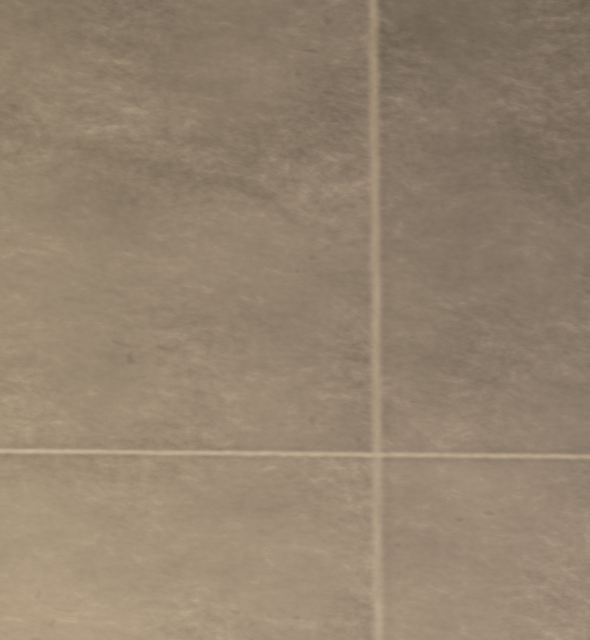
This texture is drawn by a Shadertoy shader. Its source:

```glsl
// Beige stone tiles meeting at one cross of pale grout, under a soft falloff of light.
// Stretched gradient noise gives each tile its grain, veins and pits; the two joints
// are slightly tilted, wobbling lines measured in units of the canvas height.

vec2 gradientAt(vec2 cell) {
    vec3 q = fract(vec3(cell.xyx) * vec3(0.1031, 0.1030, 0.0973));
    q += dot(q, q.yzx + 33.33);
    float angle = 6.2832 * fract((q.x + q.y) * q.z);
    return vec2(cos(angle), sin(angle));
}

float gradientNoise(vec2 p) {
    vec2 i = floor(p), f = fract(p);
    vec2 u = f * f * f * (f * (f * 6.0 - 15.0) + 10.0);
    vec2 e = vec2(1.0, 0.0);
    float low = mix(dot(gradientAt(i), f), dot(gradientAt(i + e), f - e), u.x);
    float high = mix(dot(gradientAt(i + e.yx), f - e.yx), dot(gradientAt(i + 1.0), f - 1.0), u.x);
    return mix(low, high, u.y);
}

float fbm(vec2 p) {
    float sum = 0.0, amplitude = 0.6;
    for (int k = 0; k < 5; k++) {
        sum += amplitude * gradientNoise(p);
        p = mat2(1.92, 0.25, -0.25, 1.92) * p + 17.3;
        amplitude *= 0.58;
    }
    return sum;
}

// Soft band around a segment from a to b, fading over the given width
float vein(vec2 p, vec2 a, vec2 b, float width) {
    vec2 ab = b - a;
    float d = length(p - a - ab * clamp(dot(p - a, ab) / dot(ab, ab), 0.0, 1.0));
    return exp(-d * d / (width * width));
}

void mainImage(out vec4 fragColor, in vec2 fragCoord) {
    vec2 p = fragCoord / iResolution.y;
    vec2 uv = fragCoord / iResolution.xy;
    float pixel = 1.0 / iResolution.y;

    // Signed distances to the joints
    float dx = p.x - 0.591 + 0.008 * p.y - 0.0022 * gradientNoise(vec2(3.0, p.y * 14.0));
    float dy = p.y - 0.2955 + 0.0098 * p.x - 0.0012 * gradientNoise(vec2(p.x * 18.0, 7.0));
    vec2 tile = smoothstep(-pixel, pixel, vec2(dx, dy));
    float upperLeft = tile.y * (1.0 - tile.x), upperRight = tile.y * tile.x;

    // Light falls off toward the top right; the tiles differ slightly
    float tone = 0.682 - 0.07 * uv.x - 0.138 * uv.y;
    tone -= 0.014 * upperRight;
    tone -= 0.022 * upperLeft * smoothstep(0.45, 0.31, p.y) * smoothstep(0.1, 0.5, p.x);

    // Grain drawn out sideways, shifted from tile to tile
    vec2 s = p + step(0.0, vec2(dx, dy)) * vec2(3.7, 5.3);
    s.y += 0.10 * s.x;
    vec2 warp = 0.03 * vec2(gradientNoise(s * 7.0), gradientNoise(s * 7.0 + 31.0));
    float cloud = fbm((s + warp) * vec2(3.2, 8.0));
    float streak = fbm((s + warp) * vec2(18.0, 42.0) + 9.0);
    float fine = fbm((s + 0.3 * warp) * vec2(60.0, 105.0) + 41.0);
    float rough = 0.65 + 0.75 * smoothstep(-0.25, 0.3, gradientNoise(s * 4.0 + 5.0));
    tone += 0.07 * cloud + 0.055 * rough * streak + 0.054 * rough * fine;

    // Pale flecks and rare dark pits
    tone += 0.018 * smoothstep(0.2, 0.5, streak + 0.3 * cloud + 0.3 * fine);
    float pits = gradientNoise(s * vec2(42.0, 80.0) + 71.0) + 0.5 * gradientNoise(s * 7.0) + 0.25 * fine;
    tone -= 0.045 * smoothstep(0.5, 0.8, pits);

    // Long dark vein with a pale patch at its end, and a short pale vein
    vec2 v = p + 0.4 * warp + 0.008 * streak;
    float broken = clamp(0.7 + 0.9 * streak, 0.0, 1.0);
    tone -= upperLeft * 0.05 * broken * vein(v, vec2(-0.05, 0.815), vec2(0.42, 0.69), 0.012);
    tone += upperLeft * 0.035 * broken * vein(v, vec2(0.46, 0.69), vec2(0.55, 0.645), 0.016);
    tone += upperRight * 0.035 * broken * vein(v, vec2(0.63, 0.36), vec2(0.70, 0.295), 0.005);

    // Shading beside the joints
    tone -= 0.018 * exp(-pow((dx - 0.014) / 0.009, 2.0));
    tone -= 0.018 * exp(-pow((dy - 0.008) / 0.005, 2.0));
    tone -= 0.022 * exp(-pow((dy + 0.007) / 0.004, 2.0));

    // Warmer on the left, greyer on the right
    vec3 color = tone * mix(vec3(1.0, 0.89, 0.74), vec3(1.0, 0.885, 0.765), uv.x);

    // Wide blurred upright joint and narrow crisp level joint
    float upright = exp(-pow(abs(dx) / (0.0078 + 0.3 * pixel), 2.2));
    float level = exp(-pow(abs(dy) / (0.0034 + 0.3 * pixel), 2.4));
    float wear = 0.045 * gradientNoise(p * vec2(60.0, 25.0)) + 0.035 * fine;
    vec3 grout = vec3(0.71, 0.637, 0.545) - 0.085 * uv.y + wear;
    color = mix(color, grout, 0.9 * upright);
    color = mix(color, vec3(0.775, 0.70, 0.60) - 0.06 * uv.x + wear, 0.9 * level);

    fragColor = vec4(color, 1.0);
}
```
